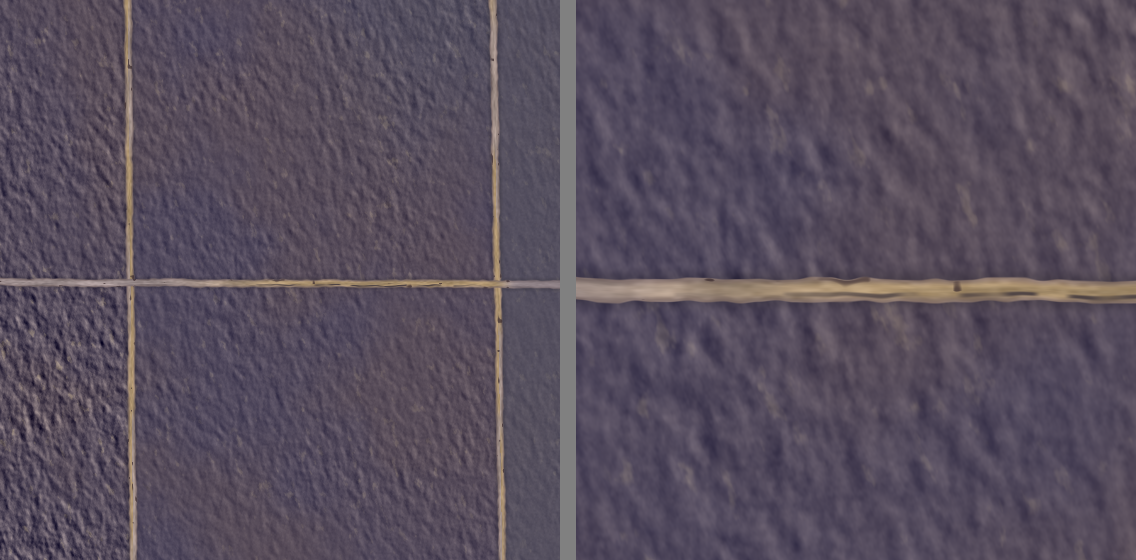
Left: the whole. Right: its middle third, enlarged.
A Shadertoy shader for this texture:

```glsl
// Dark violet slate tiles parted by thin sandy grout, slightly out of square.
// A sheared grid places the joints; the slope of layered noise lights the stone,
// and each column of tiles has its own roughness. Noise wears the grout.

float hash(vec2 p) {
    vec3 q = fract(vec3(p.xyx) * 0.1031);
    q += dot(q, q.yzx + 33.33);
    return fract((q.x + q.y) * q.z);
}

float noise(vec2 p) {
    vec2 i = floor(p), f = fract(p);
    f = f * f * (3.0 - 2.0 * f);
    return mix(mix(hash(i), hash(i + vec2(1, 0)), f.x),
               mix(hash(i + vec2(0, 1)), hash(i + vec2(1, 1)), f.x), f.y);
}

float fbm(vec2 p) {
    float sum = 0.0, amp = 0.5;
    for (int i = 0; i < 4; i++) {
        sum += amp * noise(p);
        p = mat2(1.6, 1.2, -1.2, 1.6) * p + 17.3;
        amp *= 0.5;
    }
    return sum;
}

// Height of the stone, drawn out along a steep diagonal
float stoneHeight(vec2 p) {
    return fbm(vec2(p.x * 85.0 + p.y * 18.0, p.y * 52.0) + 200.0);
}

vec3 stone(vec2 p, vec2 tile) {
    float streaky = smoothstep(0.55, 1.0, p.y) * smoothstep(0.4, 0.8, p.x);
    float rough = tile.x < 0.0 ? mix(1.15, 0.6, p.y) : tile.x > 0.0 ? 0.22 : 0.45;
    rough *= 0.6 + 0.8 * noise(p * 7.0 + 40.0);

    // Raking light: difference of height across a short step
    vec2 ray = vec2(0.0022, 0.0018);
    float slope = stoneHeight(p + ray) - stoneHeight(p - ray);
    float streak = noise(vec2(p.x * 190.0 + p.y * 45.0, p.y * 38.0)) - 0.5;
    float grain = noise(p * 330.0) - 0.5;

    // Broad tint: violet, with reddish and slate grey regions
    float warmth = smoothstep(0.4, 0.75, fbm(p * 4.0 + 9.0));
    warmth += 0.8 * smoothstep(0.4, 0.0, length(p - vec2(0.83, 0.18)));
    warmth += tile.x < 0.0 ? 0.45 : 0.0;
    vec3 col = mix(vec3(0.315, 0.285, 0.365), vec3(0.355, 0.305, 0.345), min(warmth, 1.0) * 0.75);
    float grey = max(streaky * 0.7, tile.x > 0.0 ? 0.75 : 0.0);
    col = mix(col, vec3(0.335, 0.32, 0.375), grey);

    col += slope * rough * vec3(0.55, 0.51, 0.42);
    col += streak * streaky * 0.045 + grain * 0.022;
    // Sparse sandy flecks on the crests
    float fleck = smoothstep(0.62, 0.82, stoneHeight(p + 3.0));
    return col + fleck * (0.3 + rough) * vec3(0.11, 0.10, 0.05);
}

// Grout across a joint: s is -1..1 over its width, t runs along it
vec3 grout(float s, float t, float paleness) {
    float wear = fbm(vec2(t * 26.0, s * 1.5 + 7.0));
    vec3 col = mix(vec3(0.68, 0.58, 0.44), vec3(0.64, 0.58, 0.58), paleness);
    col = mix(col, vec3(0.47, 0.40, 0.40), 0.75 * smoothstep(0.3, 1.0, abs(s)));
    col *= 0.78 + 0.42 * wear;
    col += 0.07 * (noise(vec2(t * 170.0, s * 3.0 + 60.0)) - 0.5);
    float pit = smoothstep(0.88, 0.96, noise(vec2(t * 75.0, s * 1.2 + 31.0)));
    return mix(col, vec3(0.24, 0.18, 0.19), pit * 0.75);
}

void mainImage(out vec4 fragColor, in vec2 fragCoord) {
    vec2 p = fragCoord / iResolution.xy;
    float px = 1.0 / min(iResolution.x, iResolution.y);

    // Sheared grid: joints lean and spread a little towards the bottom
    vec2 period = vec2(0.659 - 0.007 * p.y, 0.66);
    vec2 grid = (p - vec2(0.238 - 0.010 * p.y, 0.496 - 0.004 * p.x)) / period;
    vec2 tile = floor(grid);
    vec2 off = (grid - floor(grid + 0.5)) * period;
    off += 0.0022 * (vec2(noise(vec2(p.y * 22.0, 3.0)), noise(vec2(p.x * 22.0, 8.0))) - 0.5);

    vec3 col = stone(p, tile);

    // Soft dark seam beside the joints
    float nearest = min(abs(off.x), abs(off.y));
    col *= 1.0 - 0.16 * smoothstep(0.015, 0.005, nearest);

    // Joint half widths with ragged edges
    vec2 halfWidth = vec2(0.0066, 0.0068);
    halfWidth += 0.0026 * (vec2(noise(vec2(p.y * 95.0, off.x * 90.0)),
                                noise(vec2(p.x * 95.0, off.y * 90.0))) - 0.5);
    vec2 cover = 1.0 - smoothstep(halfWidth - px, halfWidth + px, abs(off));
    vec2 s = off / halfWidth;

    // Upright joints, greyer in patches
    float palePatch = smoothstep(0.4, 0.65, noise(vec2(p.y * 6.0, tile.x + 20.0)));
    col = mix(col, grout(s.x, p.y + 3.0 * floor(grid.x + 0.5), palePatch * 0.8), cover.x);

    // Level joint: pinkish at the left, sandy to the right, faded at the far end
    float pale = 1.0 - smoothstep(0.25, 0.55, p.x) + smoothstep(0.88, 0.92, p.x);
    vec3 level = grout(s.y, p.x + 11.0, pale);
    level = mix(level, vec3(0.45, 0.41, 0.45), 0.5 * smoothstep(0.9, 0.93, p.x));
    float crackSpan = smoothstep(0.42, 0.55, p.x) * smoothstep(0.88, 0.75, p.x);
    float crackLine = -0.5 + 0.5 * (noise(vec2(p.x * 45.0, 2.0)) - 0.5);
    float crack = smoothstep(0.3, 0.05, abs(s.y - crackLine)) * smoothstep(0.3, 0.6, noise(vec2(p.x * 60.0, 5.0)));
    level = mix(level, vec3(0.23, 0.20, 0.23), crack * (0.15 + 0.65 * crackSpan));
    col = mix(col, level, cover.y);

    fragColor = vec4(clamp(col, 0.0, 1.0), 1.0);
}
```
